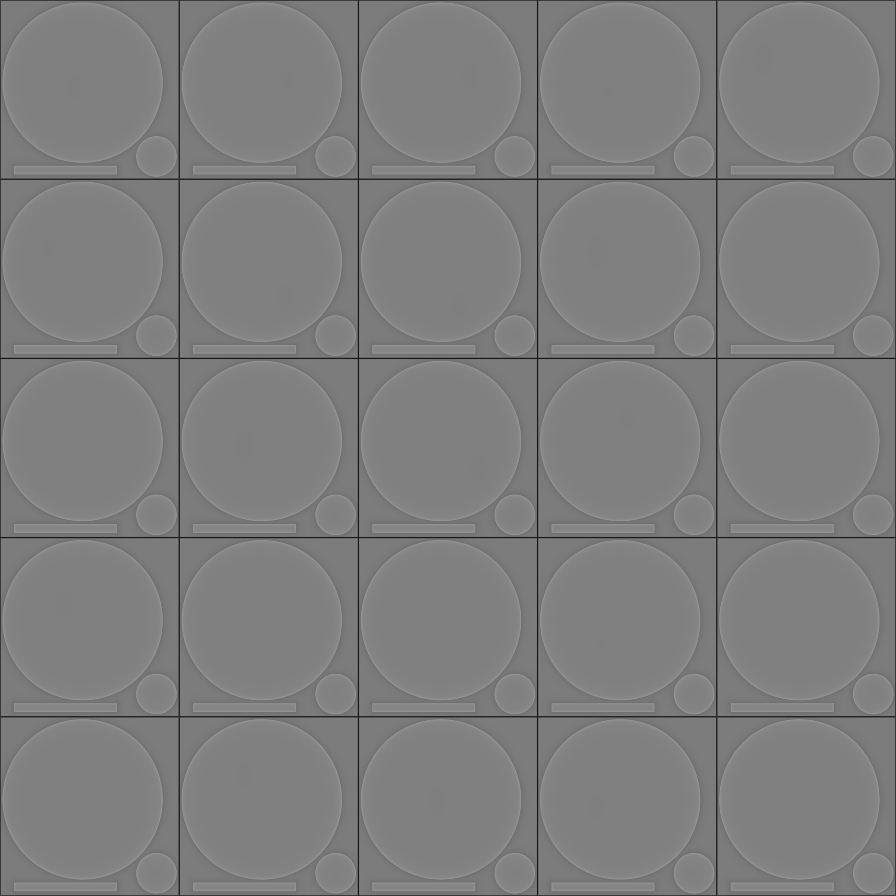
A three.js fragment shader for this pattern:

```glsl
#define COUNT 5.0
#define FACE 0.502
#define GROUND 0.487
#define LINE_TONE 0.08
#define LINE_REACH 0.0068
#define EDGE_SOFT 0.0035
#define RIM_LIGHT 0.085
#define GLOW 0.032
#define SHADE 0.052
#define SMUDGE 0.005

varying vec2 vUv;

float hash(vec2 p) {
  return fract(sin(dot(p, vec2(127.1, 311.7))) * 43758.5453);
}

float circle(vec2 p, vec2 center, float radius) {
  return length(p - center) - radius;
}

float box(vec2 p, vec2 center, vec2 halfSize) {
  vec2 q = abs(p - center) - halfSize;
  return length(max(q, 0.0)) + min(max(q.x, q.y), 0.0);
}

// Signed distance to the disc, the knob and the bar of one cell
float parts(vec2 p) {
  float disc = circle(p, vec2(0.461, 0.539), 0.447);
  float knob = circle(p, vec2(0.873, 0.127), 0.113);
  float bar = box(p, vec2(0.365, 0.051), vec2(0.287, 0.024));
  return min(disc, min(knob, bar));
}

// Faint soft blot, placed differently in each cell
float smudge(vec2 p, vec2 cell) {
  vec2 center = 0.25 + 0.45 * vec2(hash(cell), hash(cell + 17.0));
  vec2 offset = (p - center) / vec2(0.06, 0.1);
  return hash(cell + 31.0) * exp(-dot(offset, offset));
}

void main() {
  vec2 grid = vUv * COUNT;
  vec2 p = fract(grid);
  vec2 cell = mod(floor(grid), COUNT);
  float d = parts(p);
  float away = abs(d);

  // Raised faces glow inside a thin rim, the ground darkens outside it
  float face = FACE + GLOW * exp(-away / 0.03) + RIM_LIGHT * exp(-away / 0.0045);
  face -= SMUDGE * smudge(p, cell);
  float ground = GROUND - SHADE * exp(-away / 0.018);
  float tone = mix(face, ground, smoothstep(-EDGE_SOFT, EDGE_SOFT, d));

  // Dark lines centered on the cell borders
  vec2 border = min(p, 1.0 - p);
  float line = 1.0 - smoothstep(0.0, LINE_REACH, min(border.x, border.y));
  tone = mix(tone, LINE_TONE, line);

  gl_FragColor = vec4(vec3(tone), 1.0);
}
```
